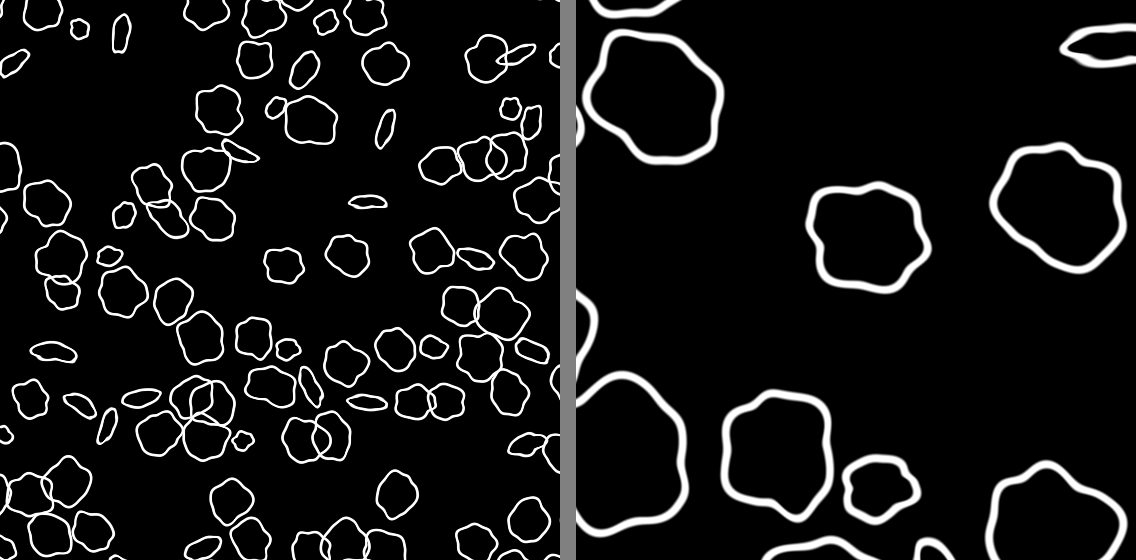
Left: the whole. Right: its middle third, enlarged.
A Shadertoy shader for this pattern:

```glsl
const vec3 BACKGROUND = vec3(0.0);
const vec3 OUTLINE = vec3(1.0);

const float GRID = 12.0;            // grains per canvas height
const float LINE_WIDTH = 0.0048;    // in canvas heights
const float EDGE_SOFTNESS = 0.0022;
const float JITTER = 0.42;          // random offset, in grid cells
const float DRIFT = 0.7;            // smooth offset, in grid cells
const float DENSITY = 0.60;         // mean share of occupied cells
const float CLUSTERING = 1.4;
const float CLUSTER_SCALE = 0.31;
const float ROUND_SHARE = 0.66;
const float SLENDER_SHARE = 0.21;   // the rest are small grains
const float WOBBLE = 0.42;
const float WOBBLE_SCALE = 1.25;
const float MAX_BEND = 7.0;
const float MAX_TILT = 1.4;

vec3 hash3(vec2 p) {
    vec3 q = fract(vec3(p.xyx) * vec3(0.1031, 0.1030, 0.0973));
    q += dot(q, q.yxz + 33.33);
    return fract((q.xxy + q.yzz) * q.zyx);
}

float cornerSlope(vec2 corner, vec2 offset) {
    float angle = 6.2832 * hash3(corner + 57.0).x;
    return dot(vec2(cos(angle), sin(angle)), offset);
}

float gradientNoise(vec2 p) {
    vec2 i = floor(p), f = fract(p);
    vec2 u = f * f * f * (f * (f * 6.0 - 15.0) + 10.0);
    vec2 e = vec2(1.0, 0.0);
    return mix(mix(cornerSlope(i, f), cornerSlope(i + e, f - e), u.x),
               mix(cornerSlope(i + e.yx, f - e.yx), cornerSlope(i + 1.0, f - 1.0), u.x), u.y);
}

// First-order signed distance to an ellipse
float ellipseDistance(vec2 p, vec2 radii) {
    float k = length(p / radii);
    return k * (k - 1.0) / max(length(p / (radii * radii)), 0.0001);
}

// Half axes: large round, slender or small grains
vec2 grainRadii(vec3 h) {
    if (h.x < ROUND_SHARE)
        return mix(0.034, 0.044, h.y) * vec2(1.0, mix(0.78, 1.0, h.z));
    if (h.x < ROUND_SHARE + SLENDER_SHARE)
        return mix(0.030, 0.042, h.y) * vec2(1.0, mix(0.30, 0.58, h.z));
    return mix(0.016, 0.025, h.y) * vec2(1.0, mix(0.65, 0.95, h.z));
}

// Signed distance to one bent, wobbly grain centred on the origin
float grainDistance(vec2 p, vec2 cell) {
    vec2 radii = grainRadii(hash3(cell + 211.0));
    vec3 h = hash3(cell + 419.0);
    float tilt = MAX_TILT * (2.0 * h.x - 1.0);
    float c = cos(tilt), s = sin(tilt);
    p = mat2(c, -s, s, c) * p;

    float slenderness = 1.0 - radii.y / radii.x;
    p.y += MAX_BEND * (2.0 * h.y - 1.0) * slenderness * (p.x * p.x - 0.4 * radii.x * radii.x);

    vec2 direction = normalize(p / radii + 0.00001);
    float bump = gradientNoise(direction * WOBBLE_SCALE + cell * 7.3);
    return ellipseDistance(p, radii) + WOBBLE * radii.y * bump;
}

bool isOccupied(vec2 cell) {
    float crowding = CLUSTERING * gradientNoise(cell * CLUSTER_SCALE + 13.7);
    return hash3(cell + 83.0).x < DENSITY + crowding;
}

// Grain centre in grid units: staggered rows, jitter and smooth drift
vec2 grainCentre(vec2 cell) {
    vec2 drift = vec2(gradientNoise(cell * 0.37 + 5.2), gradientNoise(cell * 0.37 + 41.6));
    vec2 centre = cell + 0.5 + JITTER * (hash3(cell + 307.0).xy - 0.5) + DRIFT * drift;
    centre.x += 0.5 * mod(cell.y, 2.0) - 0.25;
    return centre;
}

void mainImage(out vec4 fragColor, in vec2 fragCoord) {
    vec2 uv = fragCoord / iResolution.y;
    vec2 home = floor(uv * GRID);

    // Distance to the nearest outline; overlapping outlines all stay visible
    float nearest = 1.0;
    for (int y = -2; y <= 2; y++) {
        for (int x = -2; x <= 2; x++) {
            vec2 cell = home + vec2(x, y);
            if (!isOccupied(cell)) continue;
            vec2 p = uv - grainCentre(cell) / GRID;
            nearest = min(nearest, abs(grainDistance(p, cell)));
        }
    }

    // Soft stroke, never sharper than a pixel
    float softness = max(EDGE_SOFTNESS, 1.0 / iResolution.y);
    float edge = 0.5 * LINE_WIDTH;
    float ink = 1.0 - smoothstep(edge - 0.5 * softness, edge + 0.5 * softness, nearest);
    fragColor = vec4(mix(BACKGROUND, OUTLINE, ink), 1.0);
}
```
